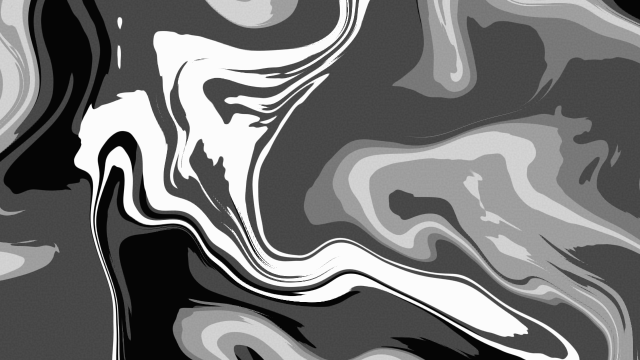
Reproduce this background procedurally as a WebGL 2 fragment shader.

```glsl
#version 300 es
precision highp float;

uniform vec2 u_resolution;
out vec4 fragColor;

#define FLOW_STEPS 24
#define FLOW_LENGTH 0.47
#define FLOW_SCALE 1.7
#define CURL_SCALE 4.1
#define CURL_AMOUNT 0.2
#define INK_SCALE 1.5
#define INK_WOBBLE 0.5
#define TEAR_AMOUNT 0.1
#define GRAIN_AMOUNT 0.025
#define SAMPLES 2

const float BLACK = 0.02, DARK = 0.28, SLATE = 0.47;
const float SILVER = 0.62, PALE = 0.82, WHITE = 0.99;

vec2 gradient(vec2 cell) {
    float angle = 6.2832 * fract(sin(dot(cell, vec2(127.1, 311.7))) * 43758.5);
    return vec2(cos(angle), sin(angle));
}

// Gradient noise: value in x, derivatives in yz
vec3 noise(vec2 p) {
    vec2 i = floor(p), f = p - i;
    vec2 s = f * f * f * (f * (f * 6.0 - 15.0) + 10.0);
    vec2 ds = 30.0 * f * f * (f * (f - 2.0) + 1.0);
    vec2 ga = gradient(i), gb = gradient(i + vec2(1, 0));
    vec2 gc = gradient(i + vec2(0, 1)), gd = gradient(i + vec2(1, 1));
    float a = dot(ga, f), b = dot(gb, f - vec2(1, 0));
    float c = dot(gc, f - vec2(0, 1)), d = dot(gd, f - vec2(1, 1));
    float k = a - b - c + d;
    float value = a + s.x * (b - a) + s.y * (c - a) + s.x * s.y * k;
    vec2 slope = ga + s.x * (gb - ga) + s.y * (gc - ga)
               + s.x * s.y * (ga - gb - gc + gd)
               + ds * (s.yx * k + vec2(b, c) - a);
    return vec3(value, slope);
}

// Carry a point backwards through a slowly drifting, area-preserving flow
vec2 advect(vec2 p) {
    float dt = FLOW_LENGTH / float(FLOW_STEPS);
    for (int i = 0; i < FLOW_STEPS; i++) {
        vec2 drift = vec2(0.7, -0.5) * float(i) / float(FLOW_STEPS);
        vec2 slope = noise(p * FLOW_SCALE + drift + 3.3).yz
                   + CURL_AMOUNT * noise(p * CURL_SCALE - drift + 17.6).yz;
        p += dt * vec2(slope.y, -slope.x);
    }
    return p;
}

float band(float t, float lo, float hi, float blur) {
    return smoothstep(lo - blur, lo + blur, t) - smoothstep(hi - blur, hi + blur, t);
}

// Wavering stripe coordinate, one unit per repeat
float stripes(vec2 q, vec2 direction, float tear, float seed) {
    return dot(q, direction)
         + INK_WOBBLE * noise(q * INK_SCALE + seed).x
         + 0.12 * noise(q * 4.3 + seed).x
         + tear * (noise(q * 13.0 + seed).x + 0.4 * noise(q * 34.0 + seed).x);
}

float edgeBlur(float u) {
    return clamp(0.4 * fwidth(u), 0.0005, 0.05);
}

float marble(vec2 p) {
    vec2 q = advect(p);
    float tear = TEAR_AMOUNT * mix(0.12, 1.0, smoothstep(-0.05, 0.3, noise(q * 2.1 + 41.0).x));

    // Black ink on the dark ground
    float u = stripes(q, vec2(0.42, 0.52), tear, 8.4);
    float t = fract(u), blur = edgeBlur(u);
    float tone = mix(DARK, BLACK, band(t, 0.14, 0.34, blur));
    tone = mix(tone, BLACK, band(t, 0.41, 0.50, blur));

    // White and grey inks on top
    u = stripes(q, vec2(0.53, -0.2), tear, 25.7);
    t = fract(u);
    blur = edgeBlur(u);
    tone = mix(tone, WHITE, band(t, 0.18, 0.28, blur));
    tone = mix(tone, WHITE, band(t, 0.33, 0.36, blur));
    tone = mix(tone, SLATE, band(t, 0.58, 0.83, blur));
    tone = mix(tone, SILVER, band(t, 0.63, 0.83, blur));
    return mix(tone, PALE, band(t, 0.70, 0.77, blur));
}

void main() {
    float tone = 0.0;
    for (int y = 0; y < SAMPLES; y++) {
        for (int x = 0; x < SAMPLES; x++) {
            vec2 offset = (vec2(x, y) + 0.5) / float(SAMPLES) - 0.5;
            tone += marble((gl_FragCoord.xy + offset) / u_resolution.y);
        }
    }
    tone /= float(SAMPLES * SAMPLES);

    // Faint paper grain in the middle tones
    float grain = noise(gl_FragCoord.xy / u_resolution.y * 190.0).x;
    tone += GRAIN_AMOUNT * grain * smoothstep(0.02, 0.28, tone) * (1.0 - smoothstep(0.82, 0.99, tone));
    fragColor = vec4(vec3(tone), 1.0);
}
```
